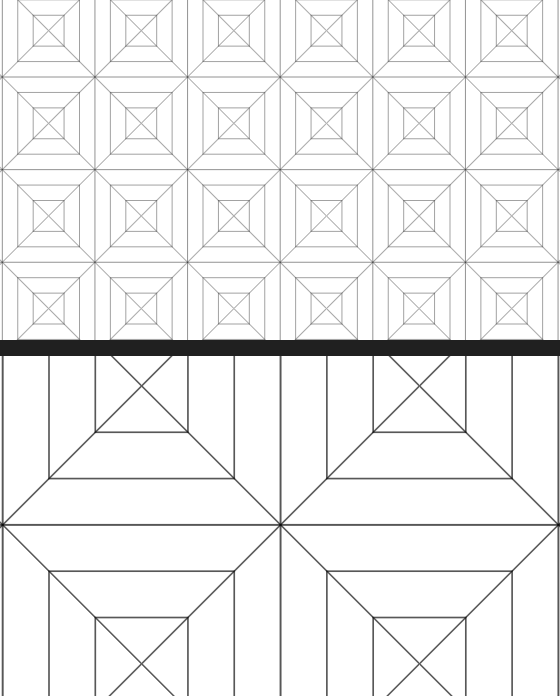
Top: the whole. Bottom: its middle third, enlarged.
Give the GLSL for this pattern, as a WebGL 1 fragment shader.

```glsl
precision highp float;

uniform vec2 u_resolution;

// Coverage of a stroke; strokes thinner than a pixel fade instead of vanishing.
float stroke(float dist, float width, float pixel) {
  float drawn = max(width, pixel);
  return clamp((0.5 * drawn - dist) / pixel + 0.5, 0.0, 1.0) * width / drawn;
}

void main() {
  // Cell units: six cells nearly span the width, with a grid corner near the centre.
  float cellSize = 0.1654 * u_resolution.x;
  float pixel = 1.0 / cellSize;
  vec2 position = (gl_FragCoord.xy - 0.5 * u_resolution) / cellSize - vec2(0.002, 0.004);

  // Fold each cell into one quadrant around its centre.
  vec2 folded = abs(fract(position) - 0.5);
  float ring = max(folded.x, folded.y);

  // Cell borders, slightly heavier than the rest.
  float paper = 1.0;
  paper *= 1.0 - 0.66 * stroke(0.5 - folded.x, 0.007, pixel);
  paper *= 1.0 - 0.66 * stroke(0.5 - folded.y, 0.007, pixel);

  // Two nested squares at one and two thirds of the cell.
  for (int i = 1; i <= 2; i++) {
    paper *= 1.0 - 0.66 * stroke(abs(ring - float(i) / 6.0), 0.006, pixel);
  }

  // Diagonals through every corner.
  float diagonal = abs(folded.x - folded.y) * 0.7071;
  paper *= 1.0 - 0.66 * stroke(diagonal, 0.0055, pixel);

  gl_FragColor = vec4(vec3(paper), 1.0);
}
```
